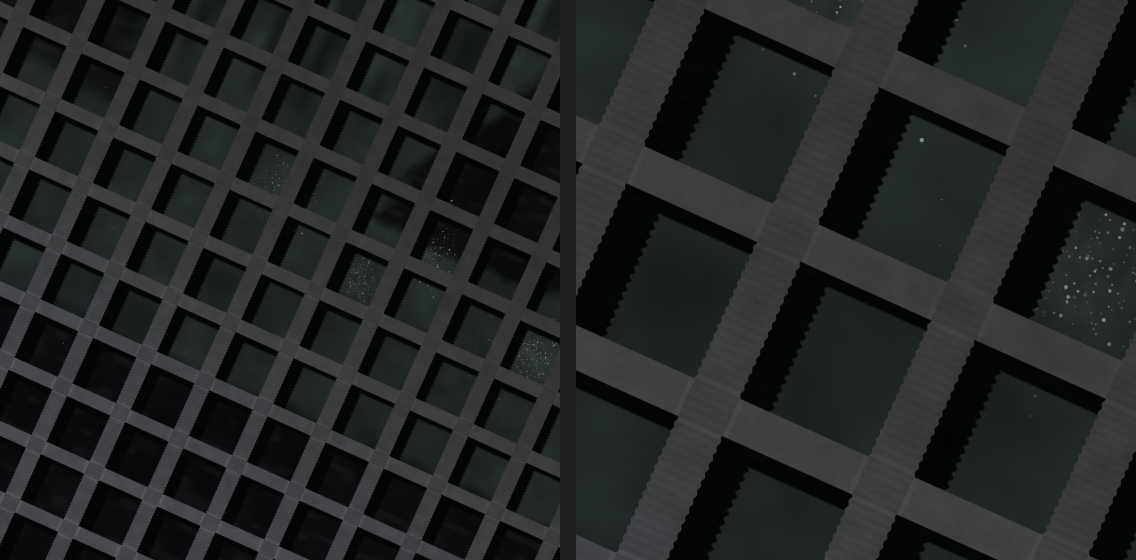
Left, the full canvas; right, a detail of the centre.
Reproduce this texture procedurally as a WebGL 1 fragment shader.

```glsl
precision highp float;

uniform vec2 u_resolution;

const float PITCH = 0.1138;                 // cell size, in canvas units
const vec2 ANCHOR = vec2(0.459, 0.528);     // one crossing of the bars
const vec2 AXIS = vec2(0.912, 0.410);       // cosine and sine of the tilt
const vec2 HALF_BAR = vec2(0.128, 0.108);   // half widths, in cells

const vec3 SHADOW = vec3(0.012, 0.016, 0.017);
const vec3 DEEP = vec3(0.035, 0.035, 0.042);
const vec3 GLASS = vec3(0.130, 0.155, 0.153);
const vec3 BAR_DIM = vec3(0.205, 0.203, 0.208);
const vec3 BAR_LIT = vec3(0.275, 0.280, 0.292);
const vec3 DUST = vec3(0.62, 0.66, 0.65);

float hash(vec2 p) {
  return fract(sin(dot(p, vec2(127.1, 311.7))) * 43758.5453);
}

float noise(vec2 p) {
  vec2 i = floor(p), f = fract(p);
  f = f * f * (3.0 - 2.0 * f);
  return mix(mix(hash(i), hash(i + vec2(1.0, 0.0)), f.x),
             mix(hash(i + vec2(0.0, 1.0)), hash(i + 1.0), f.x), f.y);
}

float fbm(vec2 p) {
  float sum = 0.0, amp = 0.5;
  for (int i = 0; i < 4; i++) {
    sum += amp * noise(p);
    p = p * 2.03 + 17.3;
    amp *= 0.5;
  }
  return sum;
}

// Tilted lattice coordinates: x along the rows, y down the columns
vec2 toLattice(vec2 uv) {
  vec2 d = (uv - ANCHOR) * vec2(1.0, -1.0);
  return vec2(dot(d, AXIS), dot(d, vec2(-AXIS.y, AXIS.x))) / PITCH;
}

float cluster(vec2 g, vec2 centre, float size) {
  vec2 d = (g - centre) / size;
  return exp(-dot(d, d));
}

// Small round flecks, more frequent where density is high
float flecks(vec2 g, float scale, float density, float aa) {
  vec2 id = floor(g * scale);
  vec2 offset = 0.3 + 0.4 * vec2(hash(id + 3.1), hash(id + 8.7));
  float radius = 0.12 + 0.2 * hash(id + 5.3);
  float d = length(fract(g * scale) - offset) - radius;
  float soft = aa * scale;
  return step(1.0 - density, hash(id)) * (1.0 - smoothstep(-soft, soft, d));
}

// Dark regions lying behind the grid
float darkness(vec2 g) {
  vec2 q = g + 0.5 * (fbm(g * 1.3) - 0.5);
  float lower = smoothstep(1.75, 2.05, q.y);
  float right = smoothstep(-0.1, 0.2, q.x - 0.55 + 0.5 * q.y)
              * smoothstep(-1.25, -1.5, q.y) * smoothstep(-5.0, -4.3, q.y);
  float left = smoothstep(-2.9, -3.3, q.x) * smoothstep(-1.4, -1.7, q.y);
  return max(lower, max(right, left * 0.75));
}

vec3 backdrop(vec2 g, float aa) {
  float grime = fbm(g * 2.2);
  vec3 col = GLASS * (0.72 + 0.55 * grime);
  float top = smoothstep(-2.0, -3.6, g.y);
  float streak = noise(vec2(g.x * 5.0, g.y * 0.7));
  col *= mix(1.0, 0.45 + 0.85 * streak, top);
  vec3 deep = DEEP * (0.5 + grime) + 0.03 * smoothstep(0.6, 0.9, noise(g * vec2(3.0, 8.0)));
  col = mix(col, deep, 0.92 * darkness(g));

  // Dust splashes and scattered specks
  float dust = cluster(g, vec2(-0.2, -1.2), 0.35) + cluster(g, vec2(1.5, -0.45), 0.40)
             + cluster(g, vec2(2.4, -1.2), 0.40) + cluster(g, vec2(4.6, -0.5), 0.50);
  col += 0.07 * dust * fbm(g * 12.0);
  float specks = flecks(g, 28.0, 0.003 + 0.14 * dust, aa);
  specks = max(specks, 0.6 * flecks(g + 4.7, 45.0, 0.002 + 0.16 * dust, aa));
  return mix(col, DUST, specks * (0.3 + 0.6 * hash(floor(g * 28.0) + 2.0)));
}

vec3 barColor(vec2 g, vec2 edge, float aa) {
  float light = smoothstep(-3.5, 5.0, g.y - 0.25 * g.x);
  vec3 col = mix(BAR_DIM, BAR_LIT, light);
  bool upright = edge.x < 0.0;
  float ribs = 0.5 + 0.5 * sin(g.y * 125.0);
  col *= upright ? 0.93 + 0.06 * ribs : 1.03;
  col *= 0.90 + 0.22 * fbm(g * vec2(6.0, 7.0));
  float rim = upright && edge.y < 0.0 ? 1.0 : abs(max(edge.x, edge.y));
  float width = 0.018 + aa;
  col += 0.045 * light * (1.0 - smoothstep(width, width + 2.0 * aa, rim));
  return col * (0.98 + 0.04 * hash(floor(g * 60.0)));
}

void main() {
  vec2 g = toLattice(gl_FragCoord.xy / u_resolution);
  float aa = 0.8 / (u_resolution.y * PITCH);
  vec2 cell = floor(g), f = fract(g);

  // Opening and the dark inner walls on its left and top
  vec2 inset = f - HALF_BAR;
  vec2 edge = min(inset, 1.0 - f - HALF_BAR);
  float jag = 0.009 * sin(g.y * 125.0);
  float opening = smoothstep(-aa, aa, edge.x + 0.5 * jag) * smoothstep(-aa, aa, edge.y);
  float sideWall = 0.205 - 0.008 * g.x + 0.05 * (hash(cell) - 0.5) + jag;
  float topWall = 0.055 + 0.045 * hash(cell + 9.0);
  float inside = smoothstep(-2.0 * aa, 2.0 * aa, inset.x - sideWall)
               * smoothstep(-2.0 * aa, 2.0 * aa, inset.y - topWall);

  vec3 wall = SHADOW * (0.7 + 0.8 * noise(g * vec2(9.0, 30.0)));
  vec3 hole = mix(wall, backdrop(g, aa) * (0.88 + 0.2 * hash(cell + 4.0)), inside);
  gl_FragColor = vec4(mix(barColor(g, edge, aa), hole, opening), 1.0);
}
```
